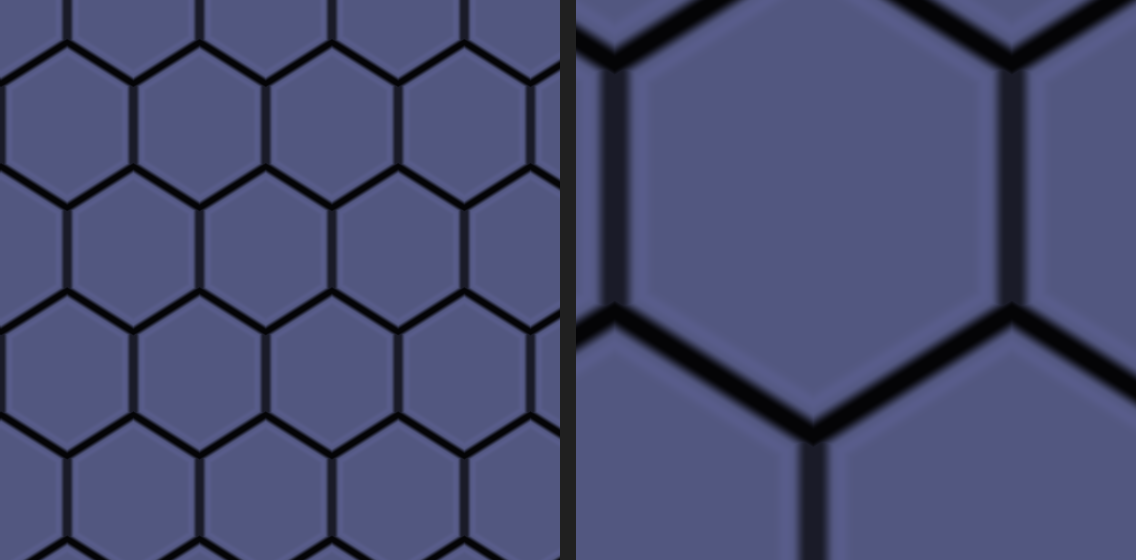
Left, the full canvas; right, a detail of the centre.
A WebGL 2 fragment shader for this pattern:

```glsl
#version 300 es
precision highp float;
// Slate-blue honeycomb with soft dark seams and a faint light rim in each cell.

#define CELL_WIDTH 0.2364
#define ROW_STEP 0.2217
#define CELL_ORIGIN vec2(0.1200, 0.7767)
#define UPRIGHT_HALF 0.0084
#define SLANT_HALF 0.0072
#define SEAM_SOFTNESS 0.0045
#define UPRIGHT_INK 0.70
#define SLANT_INK 0.97
#define RIM_OFFSET 0.0165
#define RIM_STRENGTH 0.55
#define FILL_COLOR vec3(0.322, 0.341, 0.500)
#define RIM_COLOR vec3(0.365, 0.380, 0.580)

uniform vec2 u_resolution;
out vec4 fragColor;

const vec3 SEAM_COLOR = vec3(0.005, 0.005, 0.010);

// Distances inward from the upright (x) and slanted (y) sides of a hexagon.
vec2 hexSideDistances(vec2 p) {
    float halfWidth = 0.5 * CELL_WIDTH;
    float halfHeight = ROW_STEP / 1.5;
    vec2 slantNormal = normalize(vec2(0.5 * halfHeight, halfWidth));
    p = abs(p);
    return vec2(halfWidth - p.x, dot(vec2(0.0, halfHeight) - p, slantNormal));
}

// Position relative to the nearest center of a rectangular lattice.
vec2 repeatCentered(vec2 p, vec2 period) {
    return p - period * floor(p / period + 0.5);
}

// Soft stroke coverage, never sharper than a pixel.
float stroke(float distanceToSide, float halfWidth, float pixel) {
    float softness = max(SEAM_SOFTNESS, pixel);
    return 1.0 - smoothstep(halfWidth - softness, halfWidth + softness, distanceToSide);
}

void main() {
    float pixel = 1.0 / min(u_resolution.x, u_resolution.y);
    vec2 p = gl_FragCoord.xy * pixel - CELL_ORIGIN;

    // Two interleaved lattices form the staggered rows.
    vec2 period = vec2(CELL_WIDTH, 2.0 * ROW_STEP);
    vec2 evenRow = hexSideDistances(repeatCentered(p, period));
    vec2 oddRow = hexSideDistances(repeatCentered(p - 0.5 * period, period));
    bool inEvenRow = min(evenRow.x, evenRow.y) > min(oddRow.x, oddRow.y);
    vec2 sides = inEvenRow ? evenRow : oddRow;

    // Light rim just inside the seams.
    float rimPhase = (min(sides.x, sides.y) - RIM_OFFSET) / SEAM_SOFTNESS;
    float rim = RIM_STRENGTH * exp(-rimPhase * rimPhase);
    vec3 color = mix(FILL_COLOR, RIM_COLOR, rim);

    // Upright seams are paler than slanted ones; joints take the darker ink.
    float uprightInk = UPRIGHT_INK * stroke(sides.x, UPRIGHT_HALF, pixel);
    float slantInk = SLANT_INK * stroke(sides.y, SLANT_HALF, pixel);
    color = mix(color, SEAM_COLOR, max(uprightInk, slantInk));

    fragColor = vec4(color, 1.0);
}
```
